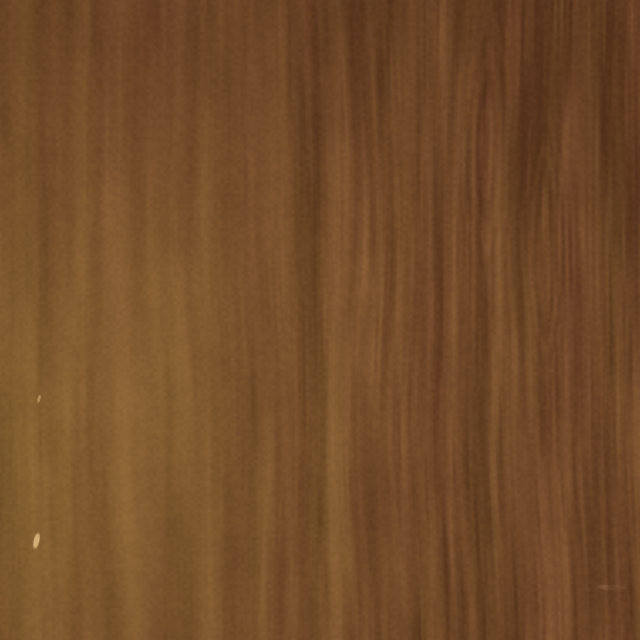
This texture is drawn by a WebGL 2 fragment shader. Its source:

```glsl
#version 300 es
precision highp float;
// Brown wood veneer with upright grain, soft on the left and crisp on the right.
// Stretched column noise makes the streaks, lens-shaped rings make the figure,
// and a broad warm glow shades the board; a few pale chips mark the surface.

uniform vec2 u_resolution;
out vec4 outColor;

const vec3 DARK_WOOD = vec3(0.345, 0.212, 0.108);
const vec3 LIGHT_WOOD = vec3(0.560, 0.390, 0.220);
const vec3 RED_SHIFT = vec3(0.010, -0.007, 0.012);
const vec3 CHIP_COLOR = vec3(0.84, 0.70, 0.48);
const float BASE_TONE = 0.47;
const vec2 GLOW_CENTER = vec2(0.02, 0.32);
const vec2 GLOW_SIZE = vec2(0.45, 0.48);
const float GLOW_GAIN = 0.54;
const float TOP_SHADE = 0.20;
const float GRAIN_SWAY = 0.024;
const float BROAD_GAIN = 0.34;
const float MEDIUM_GAIN = 0.42;
const float FINE_GAIN = 0.38;
const float HAIR_GAIN = 0.30;
const float FIGURE_GAIN = 0.10;
const float MOTTLE_GAIN = 0.10;
const float SPECKLE_GAIN = 0.15;
const int FIGURES = 2;
const int CHIPS = 2;

float hash(vec2 p) {
    return fract(sin(dot(p, vec2(127.1, 311.7))) * 43758.5453);
}

float noise(vec2 p) {
    vec2 cell = floor(p);
    vec2 f = fract(p);
    f = f * f * (3.0 - 2.0 * f);
    float low = mix(hash(cell), hash(cell + vec2(1, 0)), f.x);
    float high = mix(hash(cell + vec2(0, 1)), hash(cell + vec2(1, 1)), f.x);
    return mix(low, high, f.y);
}

// One fibre: smooth noise along its length, shifted by its own offset.
float fibre(float id, float y) {
    y += 17.0 * hash(vec2(id, 3.7));
    float cell = floor(y);
    return mix(hash(vec2(id, cell)), hash(vec2(id, cell + 1.0)),
               smoothstep(0.0, 1.0, y - cell));
}

// Blend of neighbouring fibres, centred on zero.
float streaks(vec2 p) {
    float id = floor(p.x);
    return mix(fibre(id, p.y), fibre(id + 1.0, p.y),
               smoothstep(0.0, 1.0, p.x - id)) - 0.5;
}

// Nested lens-shaped growth rings around a centre.
float figure(vec2 p, vec2 center) {
    vec2 q = (p - center) / vec2(0.034, 0.22);
    float r = sqrt(q.x * q.x + 0.03) + q.y * q.y;
    float wobble = 5.0 * noise(p * vec2(26.0, 9.0));
    return sin(r * 17.0 + wobble) * exp(-r * r * 0.8);
}

// Soft-edged slanted ellipse.
float fleck(vec2 p, vec2 center, vec2 size, float lean) {
    vec2 q = p - center;
    q.x -= lean * q.y;
    return 1.0 - smoothstep(0.55, 1.1, length(q / size));
}

void main() {
    vec2 uv = gl_FragCoord.xy / u_resolution;

    // Grain lines drift sideways a little along the board.
    vec2 p = uv;
    p.x += GRAIN_SWAY * (noise(uv * vec2(7.0, 3.0) + 4.0) - 0.5);
    float crisp = smoothstep(0.25, 0.75, uv.x);

    // Broad light and shade.
    vec2 g = (uv - GLOW_CENTER) / GLOW_SIZE;
    float glow = exp(-dot(g, g));
    float tone = BASE_TONE + GLOW_GAIN * (glow - 0.28);
    tone -= TOP_SHADE * (smoothstep(0.5, 1.0, uv.y) - 0.25);

    // Grain from wide bands down to hairlines.
    tone += BROAD_GAIN * streaks(p * vec2(19.0, 1.7));
    tone += MEDIUM_GAIN * streaks(p * vec2(46.0, 2.8) + 31.0) * mix(0.7, 1.0, crisp);
    tone += FINE_GAIN * streaks(p * vec2(100.0, 4.5) + 73.0) * mix(0.35, 1.0, crisp);
    tone += HAIR_GAIN * streaks(p * vec2(200.0, 9.0) + 150.0) * mix(0.25, 1.0, crisp);

    for (int i = 0; i < FIGURES; i++) {
        float k = float(i);
        tone += FIGURE_GAIN * figure(p, vec2(0.77 + 0.09 * k, 0.77 - 0.15 * k));
    }

    // Cloudy patches and surface speckle.
    tone += MOTTLE_GAIN * (noise(uv * vec2(26.0, 16.0) + 9.0) - 0.5);
    tone += SPECKLE_GAIN * (noise(uv * 190.0) - 0.5);

    // Wood colour: redder away from the glow, varying from band to band.
    vec3 color = mix(DARK_WOOD, LIGHT_WOOD, clamp(tone, -0.1, 1.15));
    float redness = 0.4 - 1.4 * glow + 1.1 * streaks(p * vec2(30.0, 2.2) + 211.0);
    color += RED_SHIFT * redness;

    // Pale chips and one faint scratch.
    for (int i = 0; i < CHIPS; i++) {
        float k = float(i);
        vec2 size = vec2(0.0055, 0.014) / (1.0 + 0.9 * k);
        float chip = fleck(uv, vec2(0.057 + 0.004 * k, 0.155 + 0.222 * k), size, 0.2);
        color = mix(color, CHIP_COLOR, chip * (0.95 - 0.4 * k));
    }
    float scratch = fleck(uv, vec2(0.955, 0.082), vec2(0.026, 0.005), 0.0);
    color += 0.1 * scratch * noise(uv * vec2(90.0, 200.0));

    outColor = vec4(color, 1.0);
}
```
